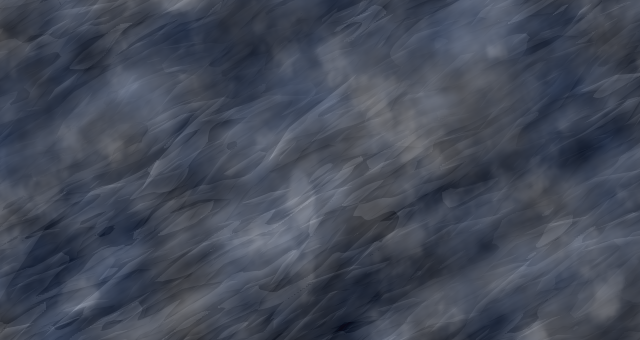
Give the GLSL for this texture, as a Shadertoy shader.

```glsl
const float SLOPE = 0.56;                       // streak direction, radians
const vec3 SLATE = vec3(0.247, 0.273, 0.328);   // average colour
const vec3 WARM_SHIFT = vec3(0.07, 0.015, -0.08);
const vec3 PUFF_TINT = vec3(0.085, 0.080, 0.072);
const vec2 STREAK_FREQ = vec2(2.8, 9.5);
const vec2 FACET_FREQ = vec2(4.5, 19.0);
const vec2 BRUSH_FREQ = vec2(9.0, 42.0);
const float STREAK_GAIN = 0.28;
const float CLOUD_GAIN = 0.24;
const float FACET_GAIN = 0.075;
const float BRUSH_GAIN = 0.075;
const float SHARD_GAIN = 0.115;
const float SHARD_TURN = 0.7;
const float SHARD_ASPECT = 2.5;

float hash(vec2 p) {
    return fract(sin(dot(p, vec2(127.1, 311.7))) * 43758.5453);
}

mat2 rotation(float a) {
    float c = cos(a), s = sin(a);
    return mat2(c, -s, s, c);
}

float lattice(vec2 id, vec2 f) {
    float low = mix(hash(id), hash(id + vec2(1.0, 0.0)), f.x);
    float high = mix(hash(id + vec2(0.0, 1.0)), hash(id + 1.0), f.x);
    return mix(low, high, f.y);
}

float softNoise(vec2 p) {
    vec2 f = fract(p);
    return lattice(floor(p), f * f * (3.0 - 2.0 * f));
}

// Linear interpolation keeps the contours angular
float angularNoise(vec2 p) {
    return lattice(floor(p), fract(p));
}

float fbm(vec2 p) {
    float sum = 0.0, amp = 0.533;
    for (int i = 0; i < 4; i++) {
        sum += amp * softNoise(p);
        p = rotation(0.35) * p * 2.03 + 19.7;
        amp *= 0.5;
    }
    return sum;
}

// Overlapping flakes: a slow ramp that ends in a crisp broken edge
float facets(vec2 q) {
    float height = q.y * 5.0 + 2.0 * angularNoise(q * FACET_FREQ)
                 + 0.9 * angularNoise(q * FACET_FREQ * 2.3 + 31.0);
    float ramp = fract(height);
    float edge = clamp(fwidth(height), 0.001, 0.5);
    return ramp * (1.0 - smoothstep(1.0 - edge, 1.0, ramp)) - 0.45;
}

// Scattered tapered slivers, brightest or darkest along the upper edge
float shards(vec2 q, float cells, float seed, float pixel) {
    vec2 grid = vec2(cells, cells * SHARD_ASPECT);
    vec2 g = q * grid;
    float sum = 0.0;
    for (int j = -1; j <= 1; j++) {
        for (int i = -1; i <= 1; i++) {
            vec2 cell = floor(g) + vec2(i, j);
            vec2 key = cell + seed;
            vec2 center = vec2(hash(key), hash(key + 17.3));
            float turn = hash(key + 41.9) - 0.5;
            float size = hash(key + 63.1);
            float skew = 1.6 * hash(key + 87.7) - 0.8;
            float light = hash(key + 111.3);

            vec2 d = rotation(turn * SHARD_TURN) * ((g - cell - center) / grid);
            float halfLength = mix(0.25, 0.8, size) / cells;
            float halfWidth = halfLength * mix(0.05, 0.2, hash(key + 139.9));
            float x = d.x / halfLength;
            float upper = halfWidth * min((1.0 + x) / (1.0 + skew), (1.0 - x) / (1.0 - skew));
            float lower = halfWidth * min((1.0 + x) / (1.0 - skew), (1.0 - x) / (1.0 + skew));
            float inside = min(upper - d.y, d.y + lower);
            float cover = smoothstep(-0.5 * pixel, 0.7 * pixel, inside);
            float fade = clamp((d.y + lower) / max(upper + lower, pixel), 0.0, 1.0);
            sum += cover * mix(0.1, 1.0, fade) * (light * light * 1.8 - 0.55);
        }
    }
    return sum;
}

void mainImage(out vec4 fragColor, in vec2 fragCoord) {
    vec2 p = fragCoord / iResolution.y;
    float pixel = 1.0 / iResolution.y;

    // Streak space: x along the slope, y across it, gently bent
    vec2 bend = vec2(softNoise(p * 5.0), softNoise(p * 5.0 + 53.0)) - 0.5;
    vec2 along = vec2(cos(SLOPE), sin(SLOPE));
    vec2 q = vec2(dot(p, along), dot(p, vec2(-along.y, along.x)));
    q += bend * vec2(0.03, 0.025);

    // Soft tone: long streaks and round clouds
    float tone = STREAK_GAIN * (fbm(q * STREAK_FREQ + 7.0) - 0.5);
    tone += CLOUD_GAIN * (fbm(p * 7.0 + 3.0) - 0.5);

    // Crisp detail gathers in patches
    float crisp = smoothstep(0.3, 0.62, fbm(q * vec2(2.5, 5.0) + 71.0));
    tone += FACET_GAIN * facets(q) * mix(0.2, 1.0, crisp);
    tone += BRUSH_GAIN * (fbm(q * BRUSH_FREQ + 13.0) - 0.5) * mix(0.4, 1.0, crisp);
    float slivers = shards(q, 3.5, 5.0, pixel)
                  + 0.8 * shards(q, 6.0, 29.0, pixel)
                  + 0.7 * shards(q, 9.0, 57.0, pixel)
                  + 0.6 * shards(q, 14.0, 83.0, pixel);
    tone += SHARD_GAIN * slivers * mix(0.35, 1.0, crisp);

    // Warm and blue drift, then pale smoky puffs
    float warmth = fbm(p * 5.5 + 37.0) - 0.5;
    float puff = smoothstep(0.56, 0.78, fbm(p * vec2(9.0, 7.0) + 91.0));
    vec3 color = SLATE + tone + warmth * WARM_SHIFT + puff * PUFF_TINT;

    fragColor = vec4(clamp(color, 0.04, 0.62), 1.0);
}
```
